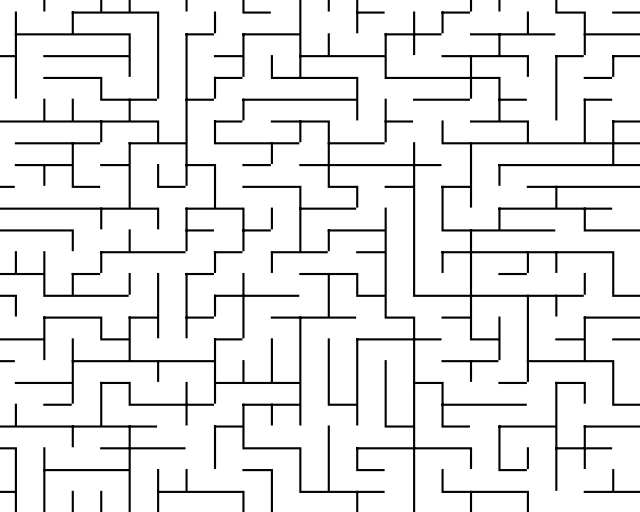
This pattern is drawn by a WebGL 2 fragment shader. Its source:

```glsl
#version 300 es
precision highp float;
precision highp int;
// Thin black maze walls on white, on a grid of wide cells.
// Each wall has a hashed cost; it stands unless cheaper walls nearby already
// join its two posts, so the walls grow as a tree and leave one winding path.

uniform vec2 u_resolution;
out vec4 fragColor;

const vec2 GRID = vec2(22.5, 23.5);     // cells across and down the canvas
const float STROKE = 0.00415;           // wall thickness, in canvas heights
const float INSET = 0.0012;             // shift of the walls from the grid
const vec3 PAPER = vec3(1.0);
const vec3 INK = vec3(0.0);
const int REACH = 5;                    // posts searched on each side
const int SPAN = 2 * REACH + 1;
const int SWEEPS = 16;

// Random integer for the wall that leaves a post (axis 0: right, 1: down).
int wallHash(ivec2 post, int axis) {
    uint key = uint(2 * (post.x + 64) + axis) + 1024u * uint(post.y + 64);
    key = key * 747796405u + 2891336453u;
    key = ((key >> ((key >> 28) + 4u)) ^ key) * 277803737u;
    return int((key ^ (key >> 22)) >> 16);
}

// Sum over the four walls around one cell.
int cellSum(ivec2 cell) {
    return wallHash(cell, 0) + wallHash(cell, 1)
         + wallHash(cell + ivec2(0, 1), 0) + wallHash(cell + ivec2(1, 0), 1);
}

// Cost balanced against both adjoining cells, which makes dead ends rarer.
int wallCost(ivec2 post, int axis) {
    ivec2 otherCell = post - (axis == 0 ? ivec2(0, 1) : ivec2(1, 0));
    return 5 * wallHash(post, axis) - cellSum(post) - cellSum(otherCell);
}

// Flood fill over cheaper walls; each row of posts is one bit mask.
bool isWall(ivec2 post, int axis) {
    int limit = wallCost(post, axis);
    ivec2 corner = post - REACH;
    uint right[SPAN];
    uint down[SPAN];
    uint reached[SPAN];
    for (int j = 0; j < SPAN; j++) {
        right[j] = 0u;
        down[j] = 0u;
        reached[j] = j == REACH ? 1u << REACH : 0u;
        for (int i = 0; i < SPAN; i++) {
            ivec2 p = corner + ivec2(i, j);
            if (wallCost(p, 0) < limit) right[j] |= 1u << i;
            if (wallCost(p, 1) < limit) down[j] |= 1u << i;
        }
    }
    for (int sweep = 0; sweep < SWEEPS; sweep++) {
        for (int k = 0; k < SPAN; k++) {
            int j = (sweep & 1) == 0 ? k : SPAN - 1 - k;
            uint row = reached[j];
            if (j > 0) row |= reached[j - 1] & down[j - 1];
            if (j < SPAN - 1) row |= reached[j + 1] & down[j];
            for (int step = 0; step < 3; step++) {
                row |= ((row & right[j]) << 1) | ((row >> 1) & right[j]);
            }
            reached[j] = row;
        }
    }
    uint goal = axis == 0 ? reached[REACH] >> (REACH + 1)
                          : reached[REACH + 1] >> REACH;
    return (goal & 1u) == 0u;
}

// Smooth coverage of a box that starts at the origin.
float boxCoverage(vec2 point, vec2 size, float pixel) {
    vec2 edge = clamp(min(point, size - point) / pixel + 0.5, 0.0, 1.0);
    return edge.x * edge.y;
}

void main() {
    float pixel = 1.0 / u_resolution.y;
    vec2 canvas = vec2(u_resolution.x * pixel, 1.0);
    vec2 cell = canvas / GRID;
    vec2 fromTop = vec2(gl_FragCoord.x, u_resolution.y - gl_FragCoord.y) * pixel;
    vec2 position = fromTop + 0.5 * cell - INSET;
    ivec2 base = ivec2(floor(position / cell - 0.5));

    // Walls of the four posts around this point; free ends stop at the grid.
    float ink = 0.0;
    for (int n = 0; n < 8; n++) {
        int axis = n & 1;
        ivec2 post = base + ivec2((n >> 1) & 1, n >> 2);
        vec2 size = axis == 0 ? vec2(cell.x, STROKE) : vec2(STROKE, cell.y);
        float coverage = boxCoverage(position - vec2(post) * cell, size, pixel);
        if (coverage > 0.001 && isWall(post, axis)) ink += coverage;
    }
    fragColor = vec4(mix(PAPER, INK, min(ink, 1.0)), 1.0);
}
```
